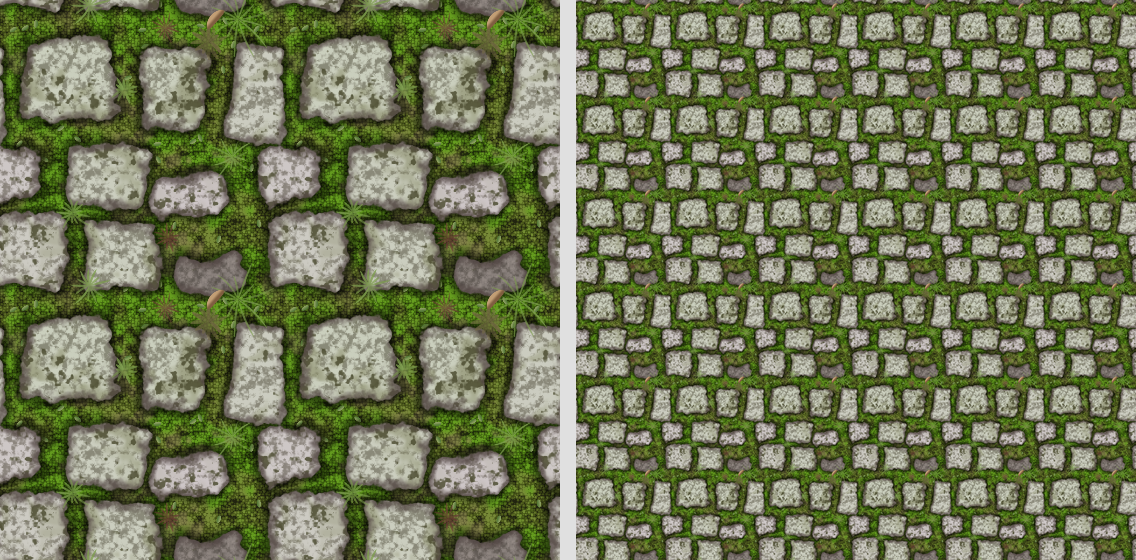
Left, the tile; right, the same tile 3 across and 3 down.
A three.js fragment shader for this texture:

```glsl
// Weathered cobbles sunk in moss, with grass tufts and small leaves; two repeats each way.
varying vec2 vUv;

float hash(vec2 p) {
  return fract(sin(dot(p, vec2(12.99, 78.23))) * 43758.5);
}

// Value noise that wraps after n cells
float noise(vec2 p, float n) {
  p *= n;
  vec2 f = fract(p), a = mod(floor(p), n), b = mod(floor(p) + 1.0, n);
  f = f * f * (3.0 - 2.0 * f);
  float s = n * 0.37;
  return mix(mix(hash(a + s), hash(vec2(b.x, a.y) + s), f.x),
             mix(hash(vec2(a.x, b.y) + s), hash(b + s), f.x), f.y);
}

float layered(vec2 p, float n) {
  return 0.5 * noise(p, n) + 0.3 * noise(p, 2.0 * n) + 0.2 * noise(p, 4.0 * n);
}

// Wrapping cellular noise: distance to the nearest point, random value, offset to it
vec4 cells(vec2 p, float n) {
  p *= n;
  vec4 nearest = vec4(9.0);
  for (int j = -1; j <= 1; j++)
    for (int i = -1; i <= 1; i++) {
      vec2 cell = floor(p) + vec2(float(i), float(j));
      vec2 id = mod(cell, n);
      vec2 d = p - cell - 0.15 - 0.7 * vec2(hash(id + 3.1), hash(id + 7.7));
      if (length(d) < nearest.x) nearest = vec4(length(d), hash(id + 5.3), d);
    }
  return nearest;
}

mat2 turn(float a) {
  return mat2(cos(a), -sin(a), sin(a), cos(a));
}

// Shortest offset on the wrapping tile
vec2 wrapTo(vec2 p, vec2 centre) {
  vec2 d = p - centre;
  return d - floor(d + 0.5);
}

// Curved blades fanning out of one root; width swells in the middle
float tuft(vec2 p, vec2 root, float size, float width) {
  vec2 d = wrapTo(p, root);
  float cover = 0.0;
  for (int i = 0; i < 13; i++) {
    float k = float(i), r = hash(root + k);
    vec2 q = turn(k * 0.483 + r * 0.5) * d;
    float len = size * (0.45 + 0.55 * hash(root + k + 20.0));
    float t = q.x / len;
    q.y += (r - 0.5) * 0.7 * len * t * t;
    float w = width * sqrt(max(4.0 * t * (1.0 - t), 0.0));
    float on = step(0.0, t) * step(t, 1.0);
    cover = max(cover, on * (1.0 - smoothstep(w - 0.002, w + 0.002, abs(q.y))) * (0.6 + 0.4 * r));
  }
  return cover;
}

void main() {
  vec2 p = fract(vUv * 2.0);

  // Stones: three rows of three, each row one column of these matrices
  mat3 cx = mat3(0.240, 0.615, 0.914, 0.044, 0.378, 0.672, 0.094, 0.430, 0.747);
  mat3 cy = mat3(0.719, 0.690, 0.669, 0.380, 0.372, 0.294, 0.096, 0.089, 0.023);
  mat3 halfW = mat3(0.167, 0.114, 0.088, 0.115, 0.145, 0.134, 0.131, 0.137, 0.128);
  mat3 halfH = mat3(0.143, 0.148, 0.175, 0.099, 0.114, 0.072, 0.130, 0.123, 0.064);
  mat3 mauveness = mat3(0.0, 0.0, 0.2, 0.7, 0.1, 0.8, 0.4, 0.1, 1.0);
  vec2 warp = vec2(layered(p, 9.0), layered(p + 0.37, 9.0)) - 0.5;
  float edge = 1.0, mauve = 0.0, worn = 0.0;
  for (int row = 0; row < 3; row++)
    for (int col = 0; col < 3; col++) {
      vec2 centre = vec2(cx[row][col], cy[row][col]);
      vec2 q = wrapTo(p, centre);
      float r = hash(centre * 9.0);
      q = turn((r - 0.5) * 0.22) * q;
      q.x *= 1.0 + (hash(centre * 5.0) - 0.5) * 1.6 * q.y;
      q += warp * 0.065;
      float corner = 0.025 + 0.03 * r;
      vec2 e = abs(q) - vec2(halfW[row][col], halfH[row][col]) + corner;
      float d = length(max(e, 0.0)) + min(max(e.x, e.y), 0.0) - corner;
      if (d < edge) {
        edge = d;
        mauve = mauveness[row][col];
        worn = step(0.95, mauve);
      }
    }
  edge += (layered(p, 36.0) - 0.5) * 0.022;

  // Moss: clumps of tiny tips over dark soil
  float lush = layered(p, 7.0), clump = layered(p, 28.0);
  vec4 tip = cells(p, 96.0);
  float height = 0.65 * (1.0 - tip.x) + 0.35 * tip.y + (clump - 0.5) * 0.9;
  vec3 moss = mix(vec3(0.13, 0.14, 0.06), vec3(0.29, 0.34, 0.10), smoothstep(0.15, 0.5, height));
  moss = mix(moss, vec3(0.47, 0.54, 0.22), smoothstep(0.48, 0.85, height));
  moss = mix(moss, moss * vec3(0.85, 1.15, 0.55), smoothstep(0.45, 0.65, lush));
  moss = mix(moss, vec3(0.36, 0.32, 0.22) * (0.5 + height), 0.6 * smoothstep(0.56, 0.72, layered(p + 0.21, 11.0)));
  moss *= mix(0.38, 1.0, smoothstep(-0.005, 0.04, edge));

  // Stone: pale grain, lichen, dark pits and a stained rim
  float grain = layered(p, 60.0), blotch = layered(p + 0.53, 10.0);
  vec3 stone = mix(vec3(0.55, 0.54, 0.50), vec3(0.81, 0.81, 0.79), smoothstep(0.25, 0.6, grain + (blotch - 0.5) * 0.4));
  stone *= mix(vec3(0.98, 1.0, 0.94), vec3(1.0, 0.95, 1.0), mauve);
  stone = mix(stone, vec3(0.52, 0.53, 0.39), 0.6 * (1.0 - mauve) * smoothstep(0.5, 0.7, blotch));
  float pits = smoothstep(0.58, 0.68, 0.65 * layered(p + 0.11, 34.0) + 0.35 * blotch);
  stone = mix(stone, vec3(0.28, 0.28, 0.17), 0.8 * pits);
  stone = mix(stone, vec3(0.41, 0.38, 0.35) * (0.6 + 0.8 * grain), 0.75 * worn);
  float rim = smoothstep(-0.035, 0.0, edge + (clump - 0.5) * 0.04);
  stone = mix(stone, vec3(0.32, 0.27, 0.26), 0.75 * rim);
  vec3 color = mix(stone, moss, smoothstep(-0.004, 0.004, edge));

  // Scattered round leaves on the moss
  vec4 leaf = cells(p, 17.0);
  vec2 l = turn(leaf.y * 40.0) * leaf.zw;
  float blade = 1.0 - smoothstep(0.8, 1.05, length(l / vec2(0.26, 0.13)));
  blade *= step(0.8, leaf.y) * smoothstep(0.0, 0.02, edge);
  color = mix(color, mix(vec3(0.33, 0.47, 0.22), vec3(0.55, 0.62, 0.38), smoothstep(-0.1, 0.1, l.y)), blade);

  // Grass tufts, red stems and a withered rosette
  float grass = max(tuft(p, vec2(0.85, 0.93), 0.15, 0.0035), tuft(p, vec2(0.445, 0.68), 0.055, 0.005));
  grass = max(grass, max(tuft(p, vec2(0.32, 0.98), 0.08, 0.004), tuft(p, vec2(0.26, 0.24), 0.075, 0.004)));
  grass = max(grass, tuft(p, vec2(0.83, 0.44), 0.09, 0.003));
  color = mix(color, vec3(0.49, 0.62, 0.30), 0.85 * grass);
  float red = max(tuft(p, vec2(0.59, 0.90), 0.075, 0.003), tuft(p, vec2(0.60, 0.15), 0.055, 0.004));
  color = mix(color, vec3(0.42, 0.23, 0.21), 0.8 * red);
  color = mix(color, vec3(0.44, 0.40, 0.26), 0.9 * tuft(p, vec2(0.75, 0.85), 0.075, 0.008));
  vec2 dry = turn(0.85) * wrapTo(p, vec2(0.765, 0.935));
  float husk = 1.0 - smoothstep(0.88, 1.05, length((dry + vec2(0.0, dry.x * dry.x * 4.0)) / vec2(0.045, 0.016)));
  color = mix(color, mix(vec3(0.50, 0.37, 0.25), vec3(0.76, 0.62, 0.46), smoothstep(-0.008, 0.006, dry.y)), husk);

  gl_FragColor = vec4(color, 1.0);
}
```
